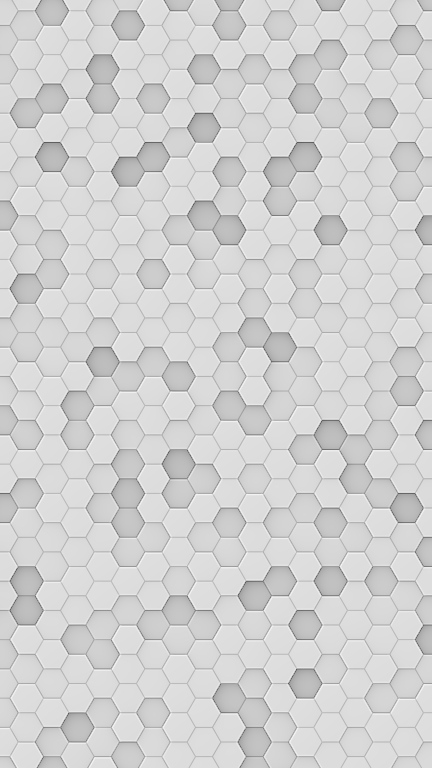
This pattern is drawn by a Shadertoy shader. Its source:

```glsl
const vec2 LATTICE = vec2(1.7320508, 1.0);

float hash(vec2 cell) {
    vec3 q = fract(vec3(cell.xyx) * vec3(0.1031, 0.1030, 0.0973));
    q += dot(q, q.yzx + 33.33);
    return fract((q.x + q.y) * q.z);
}

// Varied column tops, with a few sunken ones
float columnHeight(vec2 center) {
    float r = hash(round(center * 2.0 / LATTICE) + 57.0);
    return 1.0 - 0.45 * r - 0.55 * pow(r, 7.0);
}

// Center of the flat-topped hexagon that contains p
vec2 hexCenter(vec2 p) {
    vec2 a = round(p / LATTICE) * LATTICE;
    vec2 b = (floor(p / LATTICE) + 0.5) * LATTICE;
    return distance(p, a) < distance(p, b) ? a : b;
}

void mainImage(out vec4 fragColor, in vec2 fragCoord) {
    float pixel = 14.77 / iResolution.x;
    vec2 p = fragCoord * pixel - vec2(6.974, 20.889);
    vec2 center = hexCenter(p);
    vec2 local = p - center;
    float height = columnHeight(center);
    vec2 light = normalize(vec2(-0.6, 0.8));

    float shadow = 0.0, seam = 0.0, rim = 0.0;
    for (int i = 0; i < 6; i++) {
        float angle = radians(30.0 + 60.0 * float(i));
        vec2 dir = vec2(cos(angle), sin(angle));
        float edge = 0.5 - dot(local, dir);
        float rise = columnHeight(center + dir) - height;
        float facing = dot(dir, light);

        // Taller neighbors occlude this face, most of all toward the light
        float falloff = 0.07 * exp(-2.5 * edge) + 0.17 * exp(-10.0 * edge);
        shadow += max(rise, 0.0) * falloff * (0.8 + 0.5 * facing);

        // Dark joint, and a bright bevel above lower neighbors
        float joint = 1.0 - smoothstep(0.0, 0.018 + 0.6 * pixel, edge);
        seam = max(seam, joint * (0.13 + 0.2 * min(abs(rise), 0.5)));
        float bevel = smoothstep(0.015, 0.04, edge)
                    * (1.0 - smoothstep(0.045, 0.05 + pixel, edge));
        rim = max(rim, bevel * smoothstep(0.0, 0.3, -rise) * (0.75 + 0.25 * facing));
    }

    // Faces darken with depth and carry a slight slope of light
    shadow = 0.30 * (1.0 - exp(-shadow / 0.30));
    float tone = mix(0.80, 0.868, smoothstep(0.0, 0.85, height));
    tone += 0.012 * dot(local, light) + 0.08 * rim - shadow - seam;
    fragColor = vec4(vec3(clamp(tone, 0.0, 1.0)), 1.0);
}
```
